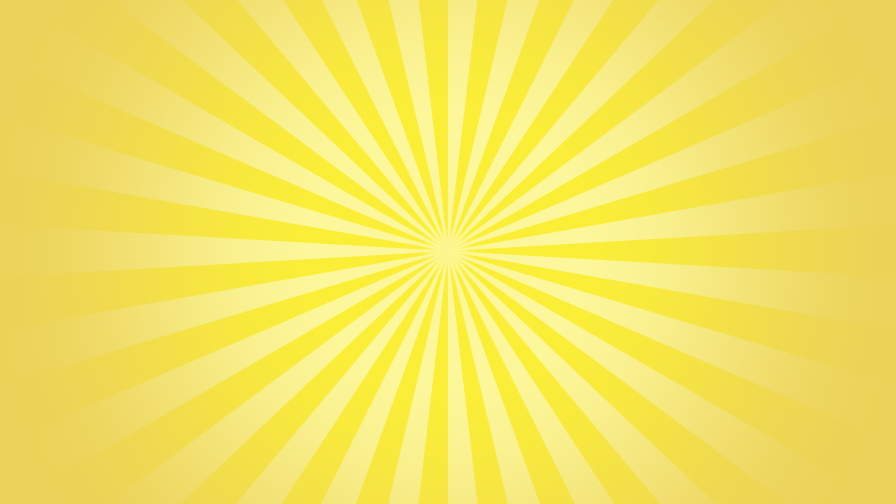
A Shadertoy shader for this background:

```glsl
// A yellow sunburst: alternating pale and vivid rays fan out from the centre.
// The rays come from a cosine of the polar angle; a soft radial fade dissolves
// them into a flat golden border, and a small glow covers the point they share.

const float RAY_PAIRS = 27.0;
const vec2  BURST_CENTRE = vec2(0.5, 0.502);

const vec3 VIVID_YELLOW = vec3(0.985, 0.935, 0.215);
const vec3 PALE_YELLOW  = vec3(0.990, 0.970, 0.610);
const vec3 GOLD_BORDER  = vec3(0.925, 0.825, 0.345);

// Coverage of the vivid rays: 1 inside, 0 outside, smoothed over one pixel.
float rayMask(vec2 p, float pairs, float pixel) {
    float wave = cos(pairs * atan(p.y, p.x));
    float edgeDistance = wave * length(p) / pairs;
    return smoothstep(-0.7 * pixel, 0.7 * pixel, edgeDistance);
}

// Soft disc that is 1 at the middle and 0 beyond the radius.
float glow(vec2 p, float radius) {
    return 1.0 - smoothstep(0.25 * radius, radius, length(p));
}

// Radial fade from 0 inside the inner radius to 1 at the outer radius.
float vignette(vec2 p, float inner, float outer) {
    return smoothstep(inner, outer, length(p));
}

void mainImage(out vec4 fragColor, in vec2 fragCoord) {
    // Centred coordinates, one unit being the canvas height
    float pixel = 1.0 / iResolution.y;
    vec2 p = (fragCoord - BURST_CENTRE * iResolution.xy) * pixel;

    // Rays and their bright meeting point
    vec3 color = mix(PALE_YELLOW, VIVID_YELLOW, rayMask(p, RAY_PAIRS, pixel));
    color = mix(color, PALE_YELLOW, 0.75 * glow(p, 0.06));

    // Golden border
    color = mix(color, GOLD_BORDER, vignette(p, 0.22, 0.93));

    fragColor = vec4(color, 1.0);
}
```
